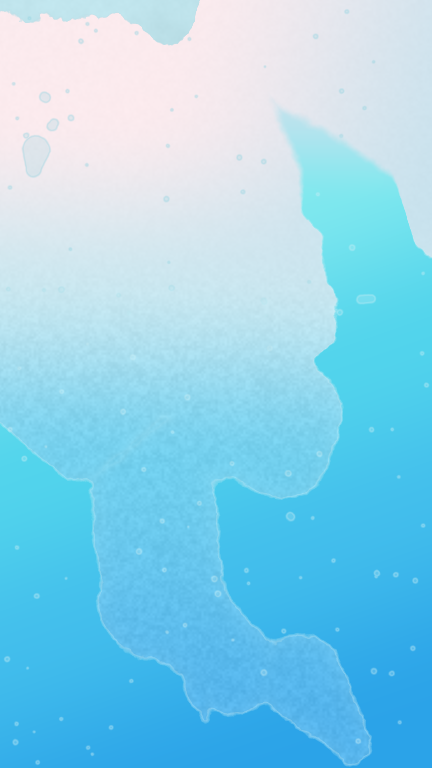
This background is drawn by a WebGL 1 fragment shader. Its source:

```glsl
precision highp float;
// Watercolour background: a pale pink-to-blue wash with a ragged rim runs down
// over a cyan-to-blue ground. The wash is a smooth union of tapered limbs, bent
// by noise; a teal stain, hashed droplets and paper grain finish the surface.

uniform vec2 u_resolution;

#define EDGE_WOBBLE 0.016
#define EDGE_FRAY 0.007
#define JOIN_SOFTNESS 0.012
#define RIM_WIDTH 0.0008
#define RIM_STRENGTH 0.28
#define GRAIN 0.035
#define DROP_DENSITY 0.13

const vec3 RIM_COLOR = vec3(0.78, 0.93, 0.96);
const vec3 STAIN_COLOR = vec3(0.70, 0.88, 0.915);
const vec3 TEAL = vec3(0.58, 0.83, 0.88);
const vec3 MIST = vec3(0.78, 0.885, 0.93);

float hash(vec2 p) {
  vec3 q = fract(p.xyx * 0.1031);
  q += dot(q, q.yzx + 33.33);
  return fract((q.x + q.y) * q.z);
}

float noise(vec2 p) {
  vec2 i = floor(p), f = fract(p);
  f *= f * (3.0 - 2.0 * f);
  return mix(mix(hash(i), hash(i + vec2(1, 0)), f.x),
             mix(hash(i + vec2(0, 1)), hash(i + vec2(1, 1)), f.x), f.y);
}

float fbm(vec2 p) {
  float sum = 0.0, amp = 0.5;
  for (int i = 0; i < 4; i++) {
    sum += amp * noise(p);
    p = p * 2.03 + 17.3;
    amp *= 0.5;
  }
  return sum - 0.47;
}

float ease(float a, float b, float x) {
  float t = clamp((x - a) / (b - a), 0.0, 1.0);
  return t * t * (3.0 - 2.0 * t);
}

// Distance to a capsule whose radius runs from ra to rb
float limb(vec2 p, vec2 a, vec2 b, float ra, float rb) {
  vec2 ab = b - a;
  float h = clamp(dot(p - a, ab) / dot(ab, ab), 0.0, 1.0);
  return length(p - a - ab * h) - mix(ra, rb, h);
}

float join(float a, float b) {
  float h = max(JOIN_SOFTNESS - abs(a - b), 0.0) / JOIN_SOFTNESS;
  return min(a, b) - h * h * JOIN_SOFTNESS * 0.25;
}

// Signed distance to the pale wash, negative inside
float washDistance(vec2 p) {
  float side = 0.358 + 0.033 * ease(0.87, 0.77, p.y) + 0.030 * ease(0.735, 0.69, p.y)
             + 0.016 * ease(0.65, 0.61, p.y) - 0.028 * ease(0.56, 0.53, p.y);
  float base = max(0.375, 0.45 - 0.85 * p.x);
  float slope = 0.866 - 0.625 * (p.x - 0.358) - 0.07 * ease(0.51, 0.545, p.x);
  float d = min(max(p.x - side, base - p.y), slope - p.y);
  d = join(d, limb(p, vec2(0.384, 0.464), vec2(0.367, 0.414), 0.0625, 0.0625));
  d = join(d, limb(p, vec2(0.195, 0.375), vec2(0.211, 0.219), 0.081, 0.081));
  d = join(d, limb(p, vec2(0.234, 0.206), vec2(0.306, 0.128), 0.0586, 0.0586));
  d = join(d, limb(p, vec2(0.391, 0.117), vec2(0.458, 0.034), 0.057, 0.026));
  d = join(d, limb(p, vec2(0.26, 0.10), vec2(0.267, 0.064), 0.02, 0.003));
  return d + EDGE_WOBBLE * fbm(p * 24.0) + EDGE_FRAY * fbm(p * 95.0);
}

vec3 groundColor(vec2 p) {
  float t = p.y - 0.35 * p.x;
  vec3 c = mix(vec3(0.17, 0.64, 0.91), vec3(0.26, 0.745, 0.925), ease(-0.12, 0.17, t));
  c = mix(c, vec3(0.32, 0.83, 0.925), ease(0.13, 0.38, t));
  c = mix(c, vec3(0.50, 0.91, 0.935), ease(0.36, 0.62, t));
  return mix(c, MIST, 0.9 * ease(0.73, 0.87, p.y));
}

vec3 washColor(vec2 p) {
  vec3 c = mix(vec3(0.32, 0.70, 0.925), vec3(0.44, 0.81, 0.93), ease(0.02, 0.42, p.y));
  c = mix(c, vec3(0.78, 0.905, 0.94), ease(0.38, 0.64, p.y));
  c = mix(c, vec3(0.985, 0.92, 0.932), ease(0.58, 0.86, p.y));
  float cool = ease(0.2, 0.7, p.x + 0.35 * (0.95 - p.y));
  return mix(c, MIST, cool * ease(0.55, 0.72, p.y));
}

// Larger drops, then three sizes of hashed specks
float dropDistance(vec2 p) {
  float d = limb(p, vec2(0.047, 0.805), vec2(0.044, 0.78), 0.018, 0.010);
  d = min(d, limb(p, vec2(0.058, 0.874), vec2(0.060, 0.873), 0.006, 0.006));
  d = min(d, limb(p, vec2(0.068, 0.836), vec2(0.070, 0.839), 0.007, 0.006));
  d = min(d, limb(p, vec2(0.470, 0.610), vec2(0.484, 0.611), 0.005, 0.005));
  d = min(d, limb(p, vec2(0.378, 0.328), vec2(0.379, 0.327), 0.005, 0.005));
  for (int i = 0; i < 3; i++) {
    float cells = 12.0 + 9.0 * float(i);
    vec2 id = floor(p * cells), seed = id + 41.0 * float(i + 1);
    vec2 center = (id + 0.2 + 0.6 * vec2(hash(seed), hash(seed + 7.7))) / cells;
    float radius = 0.001 + 0.0025 * hash(seed + 3.1);
    float speck = length(p - center) - radius;
    d = min(d, hash(seed + 19.4) < DROP_DENSITY ? speck : 1.0);
  }
  return d + 0.003 * fbm(p * 70.0);
}

void main() {
  float px = 1.0 / u_resolution.y;
  vec2 p = gl_FragCoord.xy * vec2(0.5625, 1.0) / u_resolution;

  // Ground and wash
  float d = washDistance(p);
  float soft = max(px, mix(0.0012, 0.009, ease(0.70, 0.82, p.y)));
  float inside = 1.0 - smoothstep(-soft, soft, d);
  vec3 color = mix(groundColor(p), washColor(p), inside);
  float rim = 1.0 - smoothstep(RIM_WIDTH, RIM_WIDTH + 1.5 * px, abs(d));
  float halo = inside * exp(min(d, 0.0) * 70.0) * 0.10;
  color = mix(color, RIM_COLOR, (rim * RIM_STRENGTH + halo) * ease(0.80, 0.68, p.y));

  // Faint crease inside the left shoulder
  float crease = limb(p, vec2(0.10, 0.36), vec2(0.215, 0.455), 0.0, 0.0) + 0.02 * fbm(p * 40.0);
  color = mix(color, RIM_COLOR, 0.16 * inside * exp(-abs(crease) * 180.0));

  // Teal stain hanging from the top edge
  float bump = (p.x - 0.225) / 0.045;
  float depth = 0.022 + 0.035 * exp(-bump * bump) - 0.09 * ease(0.24, 0.285, p.x);
  float stain = 1.0 - p.y - depth + 0.035 * fbm(p * 32.0) + 0.012 * fbm(p * 110.0);
  color = mix(color, STAIN_COLOR + 0.10 * fbm(p * 18.0), 0.85 * (1.0 - smoothstep(-0.002, 0.002, stain)));
  color = mix(color, TEAL, 0.3 * (1.0 - smoothstep(0.0, 0.001 + px, abs(stain))));

  // Droplets: teal on the pink, pale on the blue
  float drop = dropDistance(p);
  float fill = 1.0 - smoothstep(-px, px, drop);
  float ring = 1.0 - smoothstep(0.0, 0.001 + px, abs(drop));
  vec3 ink = mix(RIM_COLOR, TEAL, inside * ease(0.55, 0.68, p.y));
  color = mix(color, ink, 0.25 * fill + 0.3 * ring);

  // Paper grain
  float grain = noise(p * 330.0) + noise(p * 170.0 + 9.0) - 1.0;
  color += GRAIN * grain * inside * mix(1.0, 0.2, ease(0.5, 0.7, p.y));
  gl_FragColor = vec4(color, 1.0);
}
```
